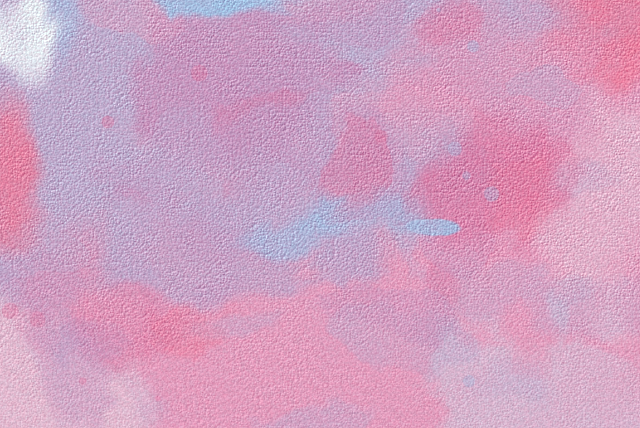
A Shadertoy shader for this texture:

```glsl
const vec3 LILAC = vec3(0.745, 0.670, 0.800);
const vec3 MAUVE = vec3(0.775, 0.590, 0.745);
const vec3 PINK = vec3(0.885, 0.615, 0.740);
const vec3 BLUSH = vec3(0.880, 0.725, 0.810);
const vec3 ROSE = vec3(0.865, 0.475, 0.635);
const vec3 CORAL = vec3(0.930, 0.470, 0.590);
const vec3 SKY = vec3(0.620, 0.755, 0.890);
const vec3 PAPER = vec3(0.900, 0.915, 0.940);

const float GRAIN_SCALE = 160.0;   // leather pebbles per canvas height
const float GRAIN_DEPTH = 0.150;
const float GRAIN_JITTER = 0.45;   // breaks up the round pebble outlines
const float SPECKLE = 0.09;
const float WARP = 0.20;
const float RAGGED = 1.5;          // roughness of stain rims
const int PATCHES = 44;
const int DROPS = 14;
const vec2 LIGHT = vec2(-0.7, 0.7);

float hash(vec2 p) {
    return fract(sin(dot(p, vec2(127.1, 311.7))) * 43758.5453);
}

vec2 hash2(vec2 p) {
    return vec2(hash(p), hash(p + 37.3));
}

float noise(vec2 p) {
    vec2 i = floor(p), f = fract(p);
    f = f * f * (3.0 - 2.0 * f);
    return mix(mix(hash(i), hash(i + vec2(1, 0)), f.x),
               mix(hash(i + vec2(0, 1)), hash(i + vec2(1, 1)), f.x), f.y);
}

float fbm(vec2 p) {
    float sum = 0.0, amp = 0.5;
    for (int i = 0; i < 5; i++) {
        sum += amp * noise(p);
        p = mat2(1.6, 1.2, -1.2, 1.6) * p + 7.1;
        amp *= 0.5;
    }
    return sum;
}

// Translucent stain with a ragged rim and uneven pigment
void wash(inout vec3 col, vec2 p, vec2 centre, vec2 radii, float soft, vec3 tint, float opacity) {
    float rough = fbm(p * 7.0 + centre * 53.0) - 0.48;
    float d = length((p - centre) / radii) + RAGGED * rough;
    float cover = 1.0 - smoothstep(1.0 - soft, 1.0 + soft, d);
    col = mix(col, tint, clamp(opacity * cover * (1.0 - 1.4 * rough), 0.0, 1.0));
}

// Height of irregular pebbles: distance to the nearest scattered centre
float relief(vec2 p) {
    vec2 q = p * GRAIN_SCALE;
    q += GRAIN_JITTER * (vec2(noise(q * 1.3), noise(q * 1.3 + 41.0)) - 0.5);
    vec2 cell = floor(q);
    float nearest = 4.0;
    for (int y = -1; y <= 1; y++)
    for (int x = -1; x <= 1; x++) {
        vec2 id = cell + vec2(x, y);
        vec2 d = id + hash2(id) - q;
        nearest = min(nearest, dot(d, d));
    }
    return -sqrt(nearest);
}

vec3 paint(vec2 p) {
    vec2 warp = vec2(fbm(p * 4.0), fbm(p * 4.0 + 19.0)) - 0.48;
    vec2 w = p + WARP * warp;

    // Ground: lilac at upper left, pink at lower right
    float blend = smoothstep(0.1, 0.6, 0.5 * w.x - 0.75 * w.y + 0.45 + 1.3 * warp.x);
    vec3 col = mix(LILAC, PINK, blend);

    // Broad washes
    wash(col, w, vec2(0.21, 0.74), vec2(0.17, 0.28), 0.40, LILAC, 0.85);
    wash(col, w, vec2(0.57, 0.81), vec2(0.23, 0.16), 0.15, MAUVE, 0.85);
    wash(col, w, vec2(0.48, 0.63), vec2(0.22, 0.10), 0.25, MAUVE, 0.70);
    wash(col, w, vec2(1.15, 0.75), vec2(0.26, 0.22), 0.40, mix(MAUVE, PINK, 0.7), 0.75);
    wash(col, w, vec2(0.85, 0.62), vec2(0.24, 0.14), 0.40, LILAC, 0.85);
    wash(col, w, vec2(0.55, 0.42), vec2(0.34, 0.12), 0.30, mix(LILAC, MAUVE, 0.3), 0.75);
    wash(col, w, vec2(0.78, 0.12), vec2(0.45, 0.16), 0.40, PINK, 0.85);
    wash(col, w, vec2(0.13, 0.34), vec2(0.12, 0.15), 0.50, mix(PINK, ROSE, 0.3), 0.60);
    wash(col, w, vec2(0.08, 0.07), vec2(0.22, 0.15), 0.40, BLUSH, 0.85);
    wash(col, w, vec2(1.44, 0.50), vec2(0.14, 0.24), 0.40, BLUSH, 0.60);
    wash(col, w, vec2(1.33, 0.07), vec2(0.30, 0.17), 0.15, mix(BLUSH, LILAC, 0.3), 0.90);

    // Layered mid-size stains, some crisp and some diffuse
    for (int i = 0; i < PATCHES; i++) {
        vec2 seed = vec2(float(i), 3.7);
        vec2 centre = hash2(seed) * vec2(1.5, 1.0);
        vec2 radii = 0.025 + 0.10 * hash2(seed + 9.0) * vec2(1.4, 0.7);
        float pick = hash(seed + 21.0);
        vec3 tint = pick < 0.30 ? MAUVE : pick < 0.55 ? PINK : pick < 0.87 ? LILAC : ROSE;
        wash(col, w, centre, radii, mix(0.03, 0.35, hash(seed + 5.0)), tint, 0.35);
    }

    // Strong accents
    wash(col, w, vec2(1.18, 0.56), vec2(0.14, 0.16), 0.30, ROSE, 0.65);
    wash(col, w, vec2(1.22, 0.55), vec2(0.09, 0.10), 0.15, CORAL, 0.30);
    wash(col, w, vec2(1.01, 0.92), vec2(0.08, 0.06), 0.20, ROSE, 0.50);
    wash(col, w, vec2(1.45, 0.97), vec2(0.20, 0.12), 0.50, CORAL, 0.75);
    wash(col, w, vec2(0.65, 0.72), vec2(0.10, 0.03), 0.30, ROSE, 0.45);
    wash(col, w, vec2(0.48, 0.25), vec2(0.10, 0.08), 0.20, CORAL, 0.45);
    wash(col, w, vec2(0.88, 0.53), vec2(0.15, 0.04), 0.60, SKY, 0.50);
    wash(col, w, vec2(0.68, 0.48), vec2(0.08, 0.04), 0.50, SKY, 0.45);
    wash(col, w, vec2(0.50, 1.00), vec2(0.14, 0.06), 0.20, SKY, 0.80);
    wash(col, w, vec2(0.15, 0.96), vec2(0.07, 0.08), 0.50, SKY, 0.50);
    wash(col, w, vec2(0.02, 0.95), vec2(0.12, 0.16), 0.45, PAPER, 0.95);
    wash(col, w, vec2(0.00, 0.60), vec2(0.07, 0.14), 0.50, CORAL, 0.60);
    wash(col, p, vec2(0.99, 0.47), vec2(0.075, 0.022), 0.12, SKY, 0.75);

    // Round paint drops
    for (int i = 0; i < DROPS; i++) {
        vec2 seed = vec2(float(i), 51.3);
        vec2 centre = hash2(seed) * vec2(1.5, 1.0);
        float radius = mix(0.005, 0.020, hash(seed + 4.0));
        vec3 tint = centre.x > 0.9 ? mix(SKY, LILAC, 0.4) : ROSE;
        float drop = 1.0 - smoothstep(-0.002, 0.002, length(p - centre) - radius);
        col = mix(col, tint, 0.40 * drop);
    }
    return col;
}

void mainImage(out vec4 fragColor, in vec2 fragCoord) {
    vec2 p = fragCoord / iResolution.y;
    vec3 col = paint(p);

    // Embossed grain lit from the upper left, with brighter crests than hollows
    vec2 stepToLight = LIGHT * 0.25 / GRAIN_SCALE;
    float slope = relief(p - stepToLight) - relief(p + stepToLight);
    slope += 0.6 * slope * abs(slope);
    float strength = mix(0.65, 1.1, smoothstep(0.05, 0.45, p.y)) * (0.6 + 0.8 * noise(p * 25.0));
    col += GRAIN_DEPTH * strength * slope * vec3(0.80, 1.10, 0.90);

    // Fine pigment speckle, drifting between pink and blue
    col += SPECKLE * (noise(p * 340.0) - 0.5);
    col += 0.5 * SPECKLE * (noise(p * 230.0 + 60.0) - 0.5) * vec3(1.0, -0.5, -0.3);

    fragColor = vec4(clamp(col, 0.0, 1.0), 1.0);
}
```
